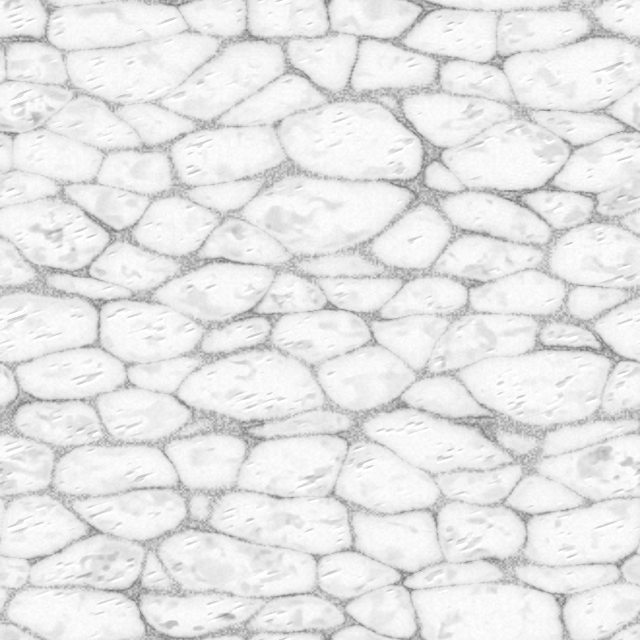
Write a WebGL 1 fragment shader that draws this texture map.

```glsl
precision highp float;
// Tiling ambient-occlusion map of a rubble stone wall: pale rounded stones, soft grey sandy joints.

uniform vec2 u_resolution;

const vec2  CELLS = vec2(7.0, 14.0);      // stones across and up; the row count must be even
const vec2  JITTER = vec2(0.90, 0.62);    // scatter of the stone centres, in cells
const float SIZE_SPREAD = 0.66;           // difference between large and small stones
const float CORNER_RADIUS = 0.0075;       // rounding where several stones meet
const float BEND = 0.036;                 // slow tilt of the courses
const float WOBBLE = 0.015;               // unevenness of the outlines
const float JOINT_WIDTH = 0.0066;
const float HALO_WIDTH = 0.0068;
const float CRACK_WIDTH = 0.0022;
const float STONE_TONE = 0.978;
const float JOINT_DEPTH = 0.085;
const float HALO_DEPTH = 0.155;
const float CRACK_DEPTH = 0.13;
const float BLOTCH_DEPTH = 0.08;
const float PIT_DEPTH = 0.20;
const float DASH_DEPTH = 0.16;
const float STONE_GRAIN = 0.045;
const float JOINT_GRAIN = 0.30;

float hash(vec2 p) {
  return fract(sin(dot(p, vec2(127.1, 311.7))) * 43758.5453);
}

// Value noise that wraps after a whole number of lattice steps.
float noise(vec2 p, vec2 period) {
  vec2 i = floor(p);
  vec2 f = fract(p);
  f = f * f * (3.0 - 2.0 * f);
  vec2 a = mod(i, period);
  vec2 b = mod(i + 1.0, period);
  return mix(mix(hash(a), hash(vec2(b.x, a.y)), f.x),
             mix(hash(vec2(a.x, b.y)), hash(b), f.x), f.y);
}

float tileNoise(vec2 uv, vec2 period, float seed) {
  return noise(uv * period + seed, period);
}

vec2 warp(vec2 uv, vec2 period, float seed) {
  return vec2(tileNoise(uv, period, seed), tileNoise(uv, period, seed + 2.37)) - 0.5;
}

// Short slanted chisel marks
float dashes(vec2 uv) {
  vec2 p = vec2(64.0 * uv.x, 192.0 * uv.y - 64.0 * uv.x);
  return smoothstep(0.62, 0.92, noise(p, vec2(64.0)));
}

// Centre (xy, in cells) and weight (z) of the stone in a cell; odd rows are staggered.
vec3 stoneSeed(vec2 cell) {
  vec2 id = mod(cell, CELLS);
  vec2 offset = JITTER * (vec2(hash(id + 3.1), hash(id + 17.7)) - 0.5);
  offset.x += 0.5 * mod(id.y, 2.0);
  float size = hash(id + 41.3);
  return vec3(cell + 0.5 + offset, SIZE_SPREAD * size * size);
}

// Weighted Voronoi stones: x = rounded distance to the joint in canvas units, y = random per stone.
vec2 stones(vec2 uv) {
  vec2 p = uv * CELLS;
  vec2 base = floor(p);
  vec3 own = vec3(0.0);
  vec2 ownCell = base;
  float nearest = 1e3;
  for (int y = -2; y <= 2; y++) {
    for (int x = -2; x <= 2; x++) {
      vec2 cell = base + vec2(float(x), float(y));
      vec3 s = stoneSeed(cell);
      vec2 r = s.xy - p;
      float power = dot(r, r) - s.z;
      if (power < nearest) {
        nearest = power;
        own = s;
        ownCell = cell;
      }
    }
  }
  // A smooth minimum over all the borders rounds the corners.
  float sum = 1e-9;
  for (int y = -2; y <= 2; y++) {
    for (int x = -2; x <= 2; x++) {
      vec3 s = stoneSeed(base + vec2(float(x), float(y)));
      vec2 between = s.xy - own.xy;
      if (dot(between, between) > 1e-4) {
        vec2 r = s.xy - p;
        float border = 0.5 * (dot(r, r) - s.z - nearest) / length(between * CELLS);
        sum += exp(-border / CORNER_RADIUS);
      }
    }
  }
  return vec2(-CORNER_RADIUS * log(sum), hash(mod(ownCell, CELLS) + 71.9));
}

void main() {
  vec2 uv = gl_FragCoord.xy / u_resolution;

  // Outlines: bent courses, uneven edges, joints of varying width
  vec2 q = uv + BEND * warp(uv, vec2(5.0), 0.4) + WOBBLE * warp(uv, vec2(19.0, 25.0), 5.2);
  vec2 stone = stones(q);
  float d = stone.x + 0.0016 + 0.007 * (tileNoise(uv, vec2(13.0), 8.6) - 0.5)
          + 0.0040 * (tileNoise(uv, vec2(80.0), 3.3) - 0.5);
  float rough = stone.y;
  float depth = tileNoise(uv, vec2(17.0, 21.0), 12.3);

  float joint = 1.0 - smoothstep(0.0, JOINT_WIDTH, d);
  float halo = exp(-max(d, 0.0) / HALO_WIDTH) * mix(0.75, 1.2, depth);
  float crack = exp(-d * d / (CRACK_WIDTH * CRACK_WIDTH)) * smoothstep(0.45, 0.85, depth);
  float face = smoothstep(0.004, 0.014, d);

  // Stone faces: soft hollows, small pits, chisel marks with a lit side
  vec2 swirl = uv + 0.02 * warp(uv, vec2(40.0), 7.7);
  float hollow = 0.55 * tileNoise(swirl, vec2(26.0, 40.0), 1.7)
               + 0.45 * tileNoise(swirl, vec2(60.0, 84.0), 6.1);
  float blotch = smoothstep(0.50, 0.82, hollow) * mix(0.4, 1.4, rough);
  float pitNoise = 0.7 * tileNoise(swirl, vec2(50.0, 66.0), 9.4) + 0.3 * tileNoise(uv, vec2(110.0), 11.8);
  float pit = smoothstep(0.62, 0.86, pitNoise)
            * smoothstep(0.45, 0.75, tileNoise(uv, vec2(15.0, 19.0), 4.8)) * rough;
  float chisel = (dashes(uv) - 0.5 * dashes(uv + vec2(0.0, 0.004)))
               * smoothstep(0.50, 0.80, tileNoise(uv, vec2(34.0, 40.0), 2.9));

  // Sandy grain, strongest in the joints
  float grain = 0.75 * tileNoise(uv, vec2(330.0), 0.5) + 0.25 * tileNoise(uv, vec2(170.0), 7.3) - 0.5;

  float tone = STONE_TONE - HALO_DEPTH * halo - JOINT_DEPTH * joint - CRACK_DEPTH * crack;
  tone -= face * (BLOTCH_DEPTH * blotch + PIT_DEPTH * pit + DASH_DEPTH * chisel);
  tone += grain * mix(STONE_GRAIN, JOINT_GRAIN, joint);
  gl_FragColor = vec4(vec3(clamp(tone, 0.0, 1.0)), 1.0);
}
```
